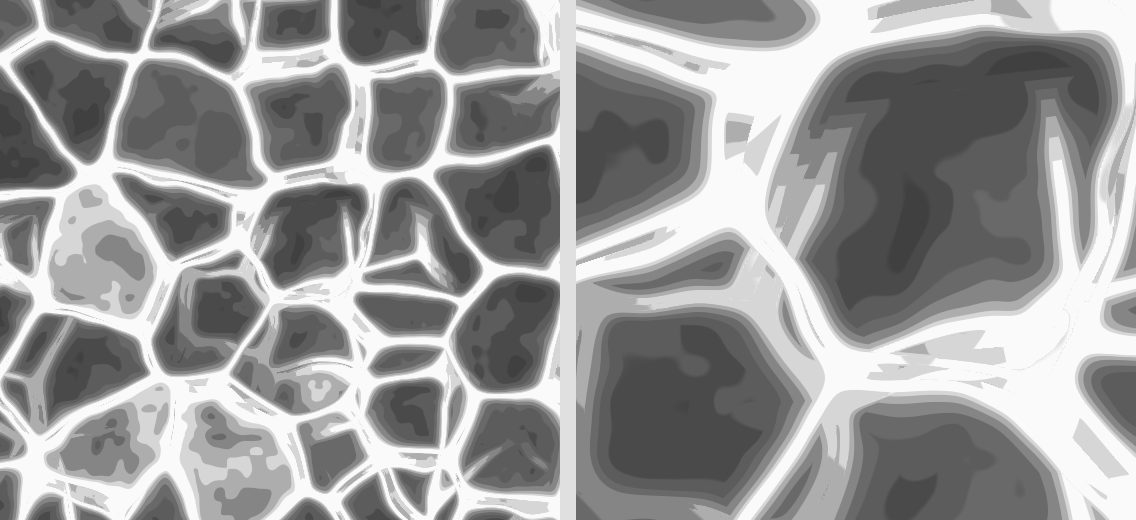
Left, the full canvas; right, a detail of the centre.
Give the GLSL for this pattern, as a WebGL 2 fragment shader.

```glsl
#version 300 es
precision highp float;
// Draws a posterized grey foam: dark rounded cells in a web of bright struts.

uniform vec2 u_resolution;
out vec4 fragColor;

// Integer hash of a lattice point, two values in 0..1
vec2 hash2(ivec2 cell) {
    uvec2 v = uvec2(cell + 4096) * 1664525u + 1013904223u;
    v.x += v.y * 1664525u;
    v.y += v.x * 1664525u;
    v ^= v >> 16u;
    v.x += v.y * 1664525u;
    v.y += v.x * 1664525u;
    v ^= v >> 16u;
    return vec2(v & 65535u) / 65535.0;
}

float noise(vec2 p) {
    ivec2 i = ivec2(floor(p));
    vec2 f = fract(p);
    f = f * f * (3.0 - 2.0 * f);
    float low = mix(hash2(i).x, hash2(i + ivec2(1, 0)).x, f.x);
    float high = mix(hash2(i + ivec2(0, 1)).x, hash2(i + ivec2(1, 1)).x, f.x);
    return mix(low, high, f.y);
}

// Site of a cell in xy; its weight in z makes cells differ in size
vec3 site(ivec2 cell) {
    vec2 h = hash2(cell);
    return vec3(vec2(cell) + 0.08 + 0.84 * h, 0.18 * fract(h.x * 41.0 + h.y * 17.0));
}

float power(vec2 p, vec3 s) {
    vec2 d = p - s.xy;
    return dot(d, d) - s.z;
}

// Tone of one layer of foam
float foam(vec2 p) {
    // Bend the struts a little
    p += 0.16 * (vec2(noise(p * 1.7), noise(p * 1.7 + 31.7)) - 0.5);
    float ripple = noise(p * 4.0 + 3.1);
    p += 0.05 * (ripple - 0.5);

    // Find the cell that holds this point
    ivec2 home = ivec2(0);
    vec3 homeSite = vec3(0.0);
    float homePower = 1e3;
    for (int i = 0; i < 9; i++) {
        ivec2 cell = ivec2(floor(p)) + ivec2(i % 3, i / 3) - 1;
        vec3 s = site(cell);
        float f = power(p, s);
        if (f < homePower) { homePower = f; home = cell; homeSite = s; }
    }

    // Blend the distances to its walls; larger blobs give thicker nodes
    float blob = 0.022 + 0.075 * pow(noise(p * 1.3 + 11.0), 3.0);
    float sum = 1e-20, nearest = 1e3, second = 1e3;
    for (int i = 0; i < 25; i++) {
        ivec2 step2 = ivec2(i % 5, i / 5) - 2;
        int reach = abs(step2.x) + abs(step2.y);
        if (reach == 0 || reach == 4) continue;
        ivec2 cell = home + step2;
        vec3 s = site(cell);
        float gap = 0.5 * (power(p, s) - homePower) / max(distance(s.xy, homeSite.xy), 0.05);
        if (gap > 0.6) continue;
        float width = 0.017 + 0.1 * pow(hash2(home + cell + 977).x, 3.0);
        float wall = gap - width * (0.75 + 0.5 * ripple);
        sum += exp(-wall / blob);
        second = min(second, max(nearest, wall));
        nearest = min(nearest, wall);
    }
    float inside = max(-blob * log(sum), 0.0);

    // Cell floor, with a few pale membranes, and a glow towards the walls
    vec2 kind = hash2(home + 263);
    vec2 q = p * 3.2 + kind * 9.0;
    float grain = 0.65 * noise(q) + 0.35 * noise(q * 2.7 + 7.3) - 0.5;
    float tone = 0.225 + 0.12 * kind.x + 0.17 * grain;
    if (kind.y > 0.94) tone = 0.6 + 0.6 * grain;
    float falloff = 0.018 + 0.036 * noise(p * 2.6 + 43.0);
    tone += 0.6 * exp(-inside / falloff) + 0.1 * exp(-inside / 0.2);

    // Wide struts are translucent between white rims
    float core = smoothstep(0.028, 0.04, -nearest) * smoothstep(0.05, 0.12, second);
    return mix(min(tone, 1.0), 0.8 + 0.35 * grain, core);
}

// Flat greys with smoothed steps
float posterize(float tone, float soft) {
    float grey = 0.25;
    grey += 0.04 * smoothstep(-soft, soft, tone - 0.28);
    grey += 0.07 * smoothstep(-soft, soft, tone - 0.325);
    grey += 0.05 * smoothstep(-soft, soft, tone - 0.385);
    grey += 0.11 * smoothstep(-soft, soft, tone - 0.46);
    grey += 0.16 * smoothstep(-soft, soft, tone - 0.60);
    grey += 0.16 * smoothstep(-soft, soft, tone - 0.76);
    grey += 0.14 * smoothstep(-soft, soft, tone - 0.90);
    return grey;
}

void main() {
    vec2 p = gl_FragCoord.xy / u_resolution.y;
    float tone = foam(p * 5.0 + 3.7);

    // Deeper foam shows through in patches
    float veil = smoothstep(0.42, 0.78, noise(p * 4.0 + 71.0));
    if (veil > 0.0 && tone < 0.9) tone = max(tone, mix(0.25, foam(p * 5.6 + 47.3), veil));

    float soft = clamp(0.6 * fwidth(tone), 0.004, 0.07);
    fragColor = vec4(vec3(posterize(tone, soft)), 1.0);
}
```
